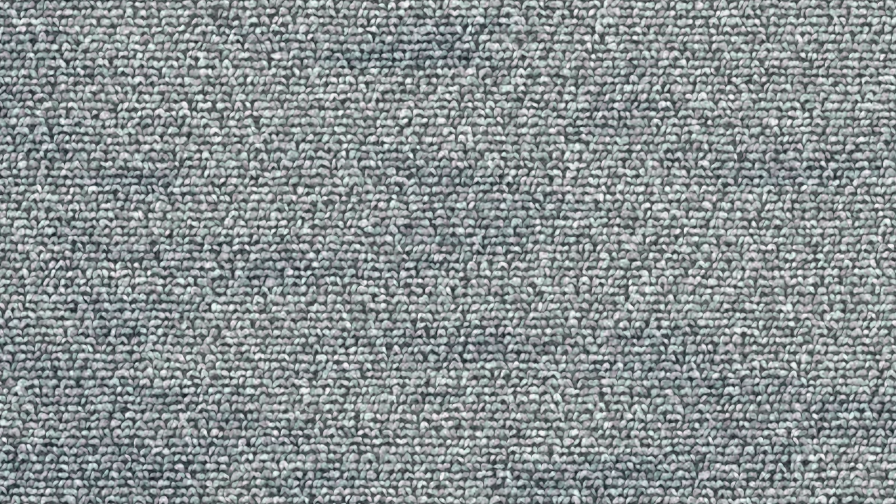
Give the GLSL for this texture, as a Shadertoy shader.

```glsl
// Grey-blue knitted carpet: fine rows of small curled loops with faint worn patches.

const vec2 STITCHES = vec2(82.0, 60.0); // stitches per canvas height, across and up
const float GAP_TONE = 0.34;
const float LOOP_TONE = 0.67;
const vec3 COOL_TINT = vec3(-0.013, 0.014, 0.015);
const vec3 PATCH_TINT = vec3(-0.014, -0.004, 0.014);

float hash(vec2 p) {
    return fract(sin(dot(p, vec2(127.1, 311.7))) * 43758.5);
}

float noise(vec2 p) {
    vec2 cell = floor(p);
    vec2 f = fract(p);
    f = f * f * (3.0 - 2.0 * f);
    float low = mix(hash(cell), hash(cell + vec2(1.0, 0.0)), f.x);
    float high = mix(hash(cell + vec2(0.0, 1.0)), hash(cell + 1.0), f.x);
    return mix(low, high, f.y);
}

float fbm(vec2 p) {
    float sum = 0.0;
    float gain = 0.5;
    for (int octave = 0; octave < 4; octave++) {
        sum += gain * noise(p);
        p = p * 2.03 + 17.3;
        gain *= 0.5;
    }
    return sum / 0.9375;
}

vec2 rotate(vec2 p, float angle) {
    float c = cos(angle);
    float s = sin(angle);
    return vec2(c * p.x + s * p.y, c * p.y - s * p.x);
}

// Lays one yarn loop over the tone (x) and hue (y) gathered so far.
vec2 layLoop(vec2 below, vec2 p, vec2 id, float rowShift) {
    float seed = hash(id + 3.7);
    vec2 jitter = vec2(hash(id + 11.3), hash(id + 23.9)) - 0.5;
    vec2 centre = id + 0.5 + jitter * vec2(0.55, 0.20) + vec2(rowShift, 0.0);
    float slant = seed < 0.62 ? 0.50 : -0.45;
    vec2 offset = p - centre;
    vec2 d = rotate(offset, slant + jitter.x * 0.7);
    d.y += 0.30 * d.x * d.x;
    d /= vec2(0.80, 0.43) * (0.84 + 0.32 * hash(id + 41.1));
    float dome = 1.0 - dot(d, d);
    float light = 0.20 * offset.y - 0.07 * offset.x + 0.10 * dome;
    float tone = LOOP_TONE + light + 0.20 * (hash(id + 57.7) - 0.5);
    float hue = hash(id + 71.9) - 0.5;
    return mix(below, vec2(tone, hue), smoothstep(-0.05, 0.85, dome));
}

// Overlaps the neighbouring loops, upper rows first.
vec2 knit(vec2 p) {
    vec2 yarn = vec2(GAP_TONE, 0.0);
    float row = floor(p.y);
    for (int j = 1; j >= -1; j--) {
        float y = row + float(j);
        float rowShift = hash(vec2(y, 5.3));
        float column = floor(p.x - rowShift);
        for (int i = -1; i <= 1; i++) {
            yarn = layLoop(yarn, p, vec2(column + float(i), y), rowShift);
        }
    }
    return yarn;
}

// Wide horizontal worn areas, denser low down and at the left.
float wornPatch(vec2 uv, float aspect) {
    float cloud = fbm(uv * vec2(2.4, 8.0) + vec2(4.1, 9.6));
    float streak = fbm(uv * vec2(9.0, 42.0) + 31.0);
    float low = 1.0 - smoothstep(0.0, 0.40, uv.y);
    float left = 1.0 - smoothstep(0.0, 0.40 * aspect, uv.x);
    float amount = 0.70 * cloud + 0.30 * streak + 0.09 * low + 0.08 * left;
    return smoothstep(0.50, 0.78, amount);
}

void mainImage(out vec4 fragColor, in vec2 fragCoord) {
    vec2 uv = fragCoord / iResolution.y;
    float aspect = iResolution.x / iResolution.y;

    // Loops on uneven rows, each one bent a little
    vec2 p = uv * STITCHES;
    p.y += 0.35 * (noise(p * vec2(0.16, 0.30)) - 0.5);
    p += vec2(0.45, 0.25) * (vec2(noise(p * 1.3 + 7.0), noise(p * 1.3 + 53.0)) - 0.5);
    vec2 yarn = knit(p);

    // Fibre grain and wear
    float grain = noise(uv * 240.0) - 0.5;
    float clump = noise(uv * 120.0 + 9.0) - 0.5;
    float worn = wornPatch(uv, aspect);
    float tone = yarn.x + 0.25 * grain + 0.15 * clump - 0.075 * worn;

    // Cool grey with faint pink and green fibres
    float hue = yarn.y + 0.8 * (noise(uv * 170.0 + 83.0) - 0.5);
    vec3 fibre = hue * vec3(0.050, -0.025, 0.005);
    vec3 color = vec3(tone) + COOL_TINT + fibre + PATCH_TINT * worn;
    fragColor = vec4(clamp(color, 0.07, 0.95), 1.0);
}
```
